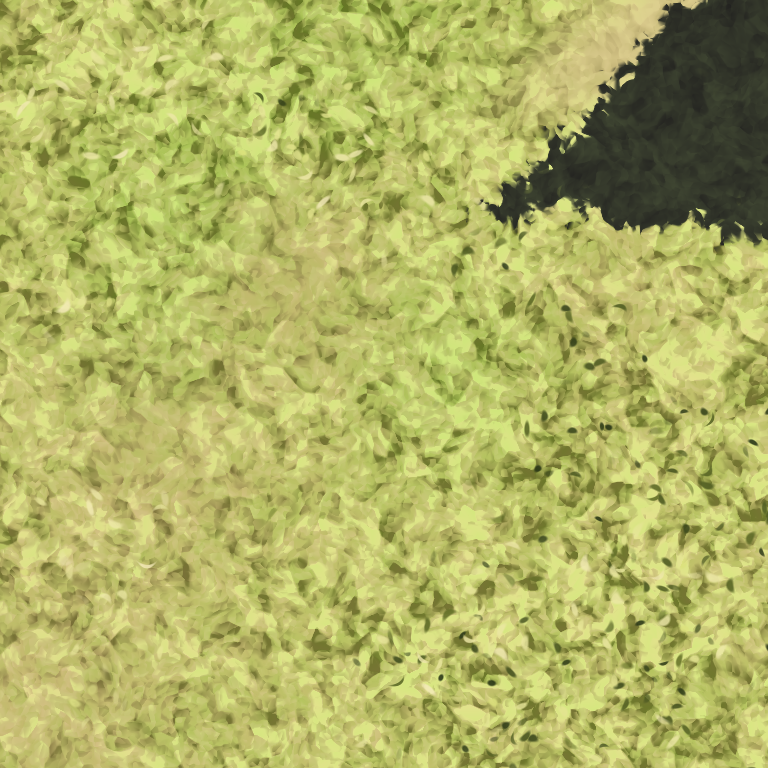
Reproduce this texture procedurally as a Shadertoy shader.

```glsl
// Sunlit lawn seen from above, with a ragged tree shadow at the upper right.
// Soft cellular noise with randomly turned cells gives the blades; scattered
// bent ellipses give pale and dark leaves, gathered by density blobs.

#define LEAF_SCALE 34.0
#define LEAF_CONTRAST 1.55
#define LEAF_MEAN 0.53
#define FLECK_SCALE 46.0
#define SHADOW_TIP vec2(0.637, 0.728)
#define SHADOW_RAGGED 0.055
#define SHADOW_SOFT 0.006
#define SHADOW_COLOR vec3(0.20, 0.215, 0.165)
#define SOIL_COLOR vec3(0.83, 0.76, 0.53)

// Each blob: centre x, centre y, radius
const vec3 PALE_BLOBS[9] = vec3[9](
    vec3(0.14, 0.91, 0.13), vec3(0.38, 0.84, 0.08), vec3(0.48, 0.76, 0.09),
    vec3(0.11, 0.60, 0.06), vec3(0.10, 0.23, 0.12), vec3(0.60, 0.13, 0.12),
    vec3(0.77, 0.06, 0.10), vec3(0.83, 0.22, 0.12), vec3(0.71, 0.70, 0.06));
const vec3 DARK_BLOBS[8] = vec3[8](
    vec3(0.64, 0.65, 0.06), vec3(0.79, 0.52, 0.09), vec3(0.68, 0.40, 0.09),
    vec3(0.95, 0.35, 0.13), vec3(0.85, 0.16, 0.14), vec3(0.52, 0.75, 0.03),
    vec3(0.36, 0.85, 0.06), vec3(0.60, 0.12, 0.13));

vec3 hash3(vec2 p) {
    vec3 q = fract(p.xyx * vec3(0.1031, 0.1030, 0.0973));
    q += dot(q, q.yxz + 33.33);
    return fract((q.xxy + q.yzz) * q.zyx);
}

vec2 turn(vec2 p, float angle) {
    float c = cos(angle), s = sin(angle);
    return vec2(c * p.x + s * p.y, c * p.y - s * p.x);
}

float blob(vec2 p, vec2 centre, float radius) {
    vec2 d = (p - centre) / radius;
    return exp(-dot(d, d));
}

// Blended cell tones: elongated patches with soft borders
float leafTone(vec2 p) {
    vec2 cell = floor(p);
    float total = 0.0, weights = 0.0;
    for (int y = -1; y <= 1; y++)
    for (int x = -1; x <= 1; x++) {
        vec2 id = cell + vec2(x, y);
        vec3 h = hash3(id);
        vec2 d = turn(p - id - 0.15 - 0.7 * h.xy, 6.2832 * hash3(id + 57.0).x);
        d *= vec2(0.8, 1.6);
        float w = exp(-12.0 * dot(d, d));
        total += w * (h.z + 0.35 * d.y);
        weights += w;
    }
    return total / weights;
}

// Scattered bent leaves; x is coverage, y is a random tone
vec2 flecks(vec2 p, float density, float seed) {
    vec2 cell = floor(p);
    vec2 result = vec2(0.0);
    for (int y = -1; y <= 1; y++)
    for (int x = -1; x <= 1; x++) {
        vec2 id = cell + vec2(x, y);
        vec3 h = hash3(id + seed);
        vec3 k = hash3(id + seed + 91.0);
        float present = smoothstep(0.0, 0.12, density - h.z);
        vec2 d = turn(p - id - h.xy, 6.2832 * k.x);
        d.y += (k.z - 0.5) * 2.0 * d.x * d.x;
        float r = length(d / vec2(0.28 + 0.3 * k.y, 0.13 + 0.13 * k.z));
        float mask = present * (1.0 - smoothstep(0.55, 1.25, r));
        if (mask > result.x) result = vec2(mask, k.y);
    }
    return result;
}

vec3 grassRamp(float t) {
    vec3 c = mix(vec3(0.43, 0.47, 0.17), vec3(0.64, 0.66, 0.33), smoothstep(-0.1, 0.28, t));
    c = mix(c, vec3(0.74, 0.76, 0.40), smoothstep(0.25, 0.48, t));
    c = mix(c, vec3(0.79, 0.78, 0.47), smoothstep(0.50, 0.70, t));
    return mix(c, vec3(0.88, 0.89, 0.54), smoothstep(0.70, 0.98, t));
}

void mainImage(out vec4 fragColor, in vec2 fragCoord) {
    vec2 uv = fragCoord / iResolution.xy;
    vec2 warped = uv + 0.004 * sin(uv.yx * vec2(47.0, 39.0) + 2.0 * sin(uv * 23.0));

    // Density of pale and dark leaves
    float pale = 0.03, dark = 0.02 + 0.05 * smoothstep(0.4, 1.0, uv.x);
    for (int i = 0; i < 9; i++) pale += 0.30 * blob(uv, PALE_BLOBS[i].xy, PALE_BLOBS[i].z);
    for (int i = 0; i < 8; i++) dark += 0.20 * blob(uv, DARK_BLOBS[i].xy, DARK_BLOBS[i].z);

    // Broad dry and lush areas
    float dry = blob(uv, vec2(0.40, 0.64), 0.12) + blob(uv, vec2(0.20, 0.41), 0.15)
              + blob(uv, vec2(0.06, 0.09), 0.18) + 0.6 * blob(uv, vec2(0.80, 0.62), 0.10);
    float lush = blob(uv, vec2(0.22, 0.73), 0.15) + blob(uv, vec2(0.58, 0.53), 0.13)
               + blob(uv, vec2(0.45, 0.96), 0.18) + 0.6 * blob(uv, vec2(0.20, 0.53), 0.10);

    // Grass in three sizes of patch
    float coarse = leafTone(warped * LEAF_SCALE);
    float middle = leafTone(warped * LEAF_SCALE * 1.9 + 17.0);
    float fine = leafTone(warped * LEAF_SCALE * 3.3 + 41.0);
    float tone = 0.40 * coarse + 0.37 * middle + 0.23 * fine - 0.5;
    float contrast = LEAF_CONTRAST * (1.0 - 0.35 * min(dry, 1.0) + 0.6 * min(pale + dark, 0.7));
    vec3 color = grassRamp(LEAF_MEAN + contrast * tone);
    color += dry * vec3(0.015, -0.025, 0.02) + lush * vec3(-0.045, 0.0, -0.035);
    color += (middle - 0.5) * vec3(-0.05, 0.02, -0.05);

    // Bare soil beside the upper edge of the shadow
    vec2 q = uv - SHADOW_TIP;
    float above = (q.y - 1.02 * q.x) * 0.70;
    float soil = smoothstep(0.13, 0.03, above + 0.03 * (coarse - 0.5)) * smoothstep(0.80, 0.93, uv.y)
               * smoothstep(-0.04, 0.0, above);
    color = mix(color, SOIL_COLOR + 0.10 * tone, 0.85 * soil);

    // Dark gaps first, then pale leaves over them
    vec2 gap = flecks(warped * FLECK_SCALE * 1.15, dark, 13.0);
    color = mix(color, mix(vec3(0.14, 0.19, 0.08), vec3(0.40, 0.45, 0.16), gap.y), 0.88 * gap.x);
    vec2 leaf = flecks(warped * FLECK_SCALE, pale, 71.0);
    color = mix(color, mix(vec3(0.86, 0.88, 0.48), vec3(0.96, 0.92, 0.73), leaf.y), 0.82 * leaf.x);

    // Ragged shadow wedge with a few lit leaves inside
    float below = -q.y - 0.09 * q.x - 0.008 * sin(q.x * 42.0);
    float edge = max(above, below) + SHADOW_RAGGED * (0.5 * coarse + 0.3 * middle + 0.2 * fine - 0.5);
    float shade = 1.0 - smoothstep(-SHADOW_SOFT, SHADOW_SOFT, edge);
    vec3 shadow = SHADOW_COLOR + 0.13 * tone * vec3(0.8, 1.0, 0.5);
    vec2 lit = flecks(warped * FLECK_SCALE * 1.1, 0.10 * smoothstep(-0.07, 0.0, edge) + 0.025, 29.0);
    shadow = mix(shadow, vec3(0.43, 0.47, 0.24), 0.6 * lit.x);
    color = mix(color, shadow, shade);

    fragColor = vec4(clamp(color, 0.0, 1.0), 1.0);
}
```
